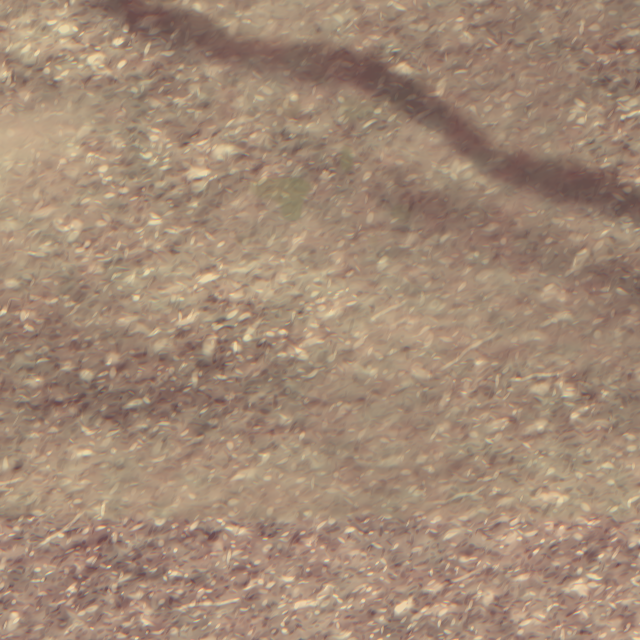
A WebGL 2 fragment shader for this texture:

```glsl
#version 300 es
precision highp float;

uniform vec2 u_resolution;
out vec4 fragColor;

float hash(vec2 p) {
  vec3 q = fract(p.xyx * vec3(0.1031, 0.1030, 0.0973));
  q += dot(q, q.yzx + 33.33);
  return fract((q.x + q.y) * q.z);
}

float noise(vec2 p) {
  vec2 i = floor(p), f = fract(p);
  f = f * f * (3.0 - 2.0 * f);
  return mix(mix(hash(i), hash(i + vec2(1, 0)), f.x),
             mix(hash(i + vec2(0, 1)), hash(i + vec2(1, 1)), f.x), f.y);
}

float fbm(vec2 p) {
  float sum = 0.0, amp = 0.53;
  for (int i = 0; i < 4; i++) {
    sum += amp * noise(p);
    p = mat2(1.6, 1.2, -1.2, 1.6) * p + 7.3;
    amp *= 0.5;
  }
  return sum;
}

float bell(float x) { return exp(-x * x); }

vec2 rotate(vec2 p, float a) {
  float c = cos(a), s = sin(a);
  return vec2(c * p.x + s * p.y, c * p.y - s * p.x);
}

// Scattered leaf fragments, mostly rising to the right; zero mean tone
float flecks(vec2 p, float seed) {
  vec2 cell = floor(p);
  float tone = 0.0;
  for (int y = -1; y <= 1; y++) {
    for (int x = -1; x <= 1; x++) {
      vec2 id = cell + vec2(x, y);
      vec2 key = id + seed;
      vec2 centre = id + vec2(hash(key + 11.0), hash(key + 23.0));
      float turn = hash(key + 37.0) - 0.5;
      vec2 size = vec2(mix(0.4, 0.85, hash(key + 41.0)), mix(0.2, 0.38, hash(key + 59.0)));
      vec2 q = rotate(p - centre, 0.38 + turn * (0.6 + 6.0 * turn * turn)) / size;
      float bright = hash(key + 71.0);
      tone += smoothstep(1.05, 0.4, length(q)) * mix(-0.42, 1.25, bright * bright * bright);
    }
  }
  return tone;
}

// Thin pale twigs
float twigs(vec2 p) {
  float cover = 0.0;
  for (int i = 0; i < 8; i++) {
    vec2 key = vec2(i, 5 * i + 3);
    vec2 centre = vec2(hash(key), 0.55 * hash(key + 9.0));
    vec2 q = rotate(p - centre, mix(0.08, 0.65, hash(key + 17.0)));
    q.y += 0.006 * (noise(vec2(q.x * 45.0, float(i))) - 0.5);
    float reach = mix(0.03, 0.075, hash(key + 29.0));
    cover += smoothstep(0.004, 0.001, abs(q.y)) * smoothstep(reach, reach * 0.6, abs(q.x));
  }
  return min(cover, 1.0);
}

float litter(vec2 p, float near) {
  vec2 warped = p + 0.006 * vec2(noise(p * 60.0), noise(p * 60.0 + 31.0));
  vec2 along = rotate(warped, 0.3);
  float tone = 0.5 * flecks(warped * 33.0, 3.0);
  tone += 0.56 * flecks(warped * 58.0, 83.0);
  tone += mix(0.4, 0.6, near) * flecks(warped * 98.0, 157.0);
  tone += 0.75 * (fbm(along * vec2(38.0, 85.0)) - 0.5);
  return tone + 0.5 * twigs(p);
}

void main() {
  vec2 p = gl_FragCoord.xy / u_resolution;

  // Foreground strip, crisper than the ground behind it
  float near = smoothstep(0.197, 0.183, p.y + 0.012 * (noise(p * 35.0) - 0.5));
  float haze = bell((p.x - 0.04) / 0.17) * bell((p.y - 0.79 - 0.25 * p.x) / 0.045);

  // Cast shadows
  float wobble = 0.026 * (fbm(p * 22.0) - 0.5);
  float ridge = 1.062 - 0.386 * p.x + 0.042 * bell((p.x - 0.57) / 0.13)
              - 0.02 * bell((p.x - 0.8) / 0.07);
  float offset = (p.y - ridge + wobble) / 0.034;
  float branch = exp(-offset * offset * abs(offset)) * smoothstep(0.08, 0.2, p.x);
  float soft = bell((p.y - 0.94 + 0.385 * p.x + 2.0 * wobble) / 0.045) * smoothstep(0.3, 0.65, p.x);
  float corner = smoothstep(0.5, 1.0, p.x) * smoothstep(0.75, 1.0, p.y);
  float dim = bell((p.x - 0.1) / 0.35) * bell((p.y - 0.37 - 0.1 * p.x + wobble) / 0.05);

  // Sunlit patches and broad unevenness
  float sun = bell((p.x - 0.34) / 0.24) * bell((p.y - 0.57 + 0.2 * (p.x - 0.34)) / 0.085);
  sun += 0.9 * bell((p.x - 0.13) / 0.15) * bell((p.y - 0.95) / 0.06);
  sun += 0.6 * bell((p.x - 0.95) / 0.15) * bell((p.y - 0.24) / 0.06);
  float patches = smoothstep(0.3, 0.7, fbm(p * vec2(5.0, 8.0) + 4.0));
  float broad = 0.06 + 0.65 * (fbm(p * vec2(4.5, 8.0) + 19.0) - 0.5) + 0.3 * sun;
  broad += 0.25 * haze - 0.66 * branch - 0.4 * soft - 0.3 * corner - 0.22 * dim;

  float contrast = mix(0.5, 0.95, patches) + 0.4 * sun;
  contrast = mix(contrast, 1.1, near * 0.75);
  contrast *= (1.0 - 0.55 * branch) * (1.0 - 0.7 * haze);

  // Slight lens fringing separates the channels
  vec2 fringe = vec2(0.0005, 0.0013);
  vec3 detail = vec3(litter(p - fringe, near), litter(p, near), litter(p + fringe, near));
  vec3 tone = clamp(broad + contrast * detail, -0.72, 0.9);
  vec3 colour = vec3(0.634, 0.541, 0.460) + tone * vec3(0.31, 0.32, 0.23);

  // Rosy and olive drift, with traces of moss
  float hue = fbm(p * vec2(28.0, 40.0) + 51.0) - 0.5;
  colour += vec3(0.045, -0.03, -0.015) * hue + near * vec3(0.010, -0.006, 0.010);
  float moss = smoothstep(0.68, 0.85, noise(p * 24.0 + 8.0));
  moss *= bell((p.x - 0.5) / 0.15) * bell((p.y - 0.71) / 0.13);
  colour = mix(colour, vec3(0.46, 0.46, 0.31), 0.4 * moss);

  fragColor = vec4(clamp(colour, 0.0, 1.0), 1.0);
}
```
